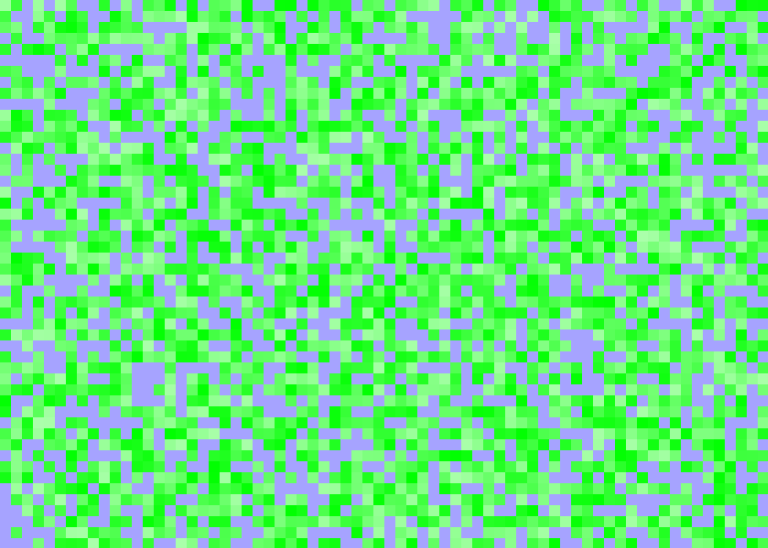
Give the GLSL for this texture, as a Shadertoy shader.

```glsl
// Irregular mosaic of small square tiles: a third are flat lavender, the rest
// are greens running from pure to pale. Each tile is coloured by a hash of its
// grid cell, and the tile borders are box filtered over one pixel.

const float ROWS = 49.9;            // tiles along the canvas height
const float LAVENDER_SHARE = 0.333; // part of all tiles that are lavender
const float PALEST = 0.67;          // white content of the palest green
const float PALE_BIAS = 1.1;        // above one favours the pure greens
const vec3 LAVENDER = vec3(0.65, 0.64, 1.0);
const vec3 PURE_GREEN = vec3(0.0, 1.0, 0.0);

// Two independent random values in 0..1 for a grid cell
vec2 hash2(vec2 cell) {
    vec3 p = fract(cell.xyx * vec3(0.1031, 0.1030, 0.0973));
    p += dot(p, p.yzx + 33.33);
    return fract((p.xx + p.yz) * p.zy);
}

// Flat colour of one tile
vec3 tileColor(vec2 cell, float lavenderShare, float palest) {
    vec2 rnd = hash2(cell + 17.0);
    float paleness = palest * pow(rnd.y, PALE_BIAS);
    vec3 green = mix(PURE_GREEN, vec3(1.0), paleness);
    return rnd.x < lavenderShare ? LAVENDER : green;
}

// Tile colours around the nearest grid corner, blended over the pixel width
vec3 mosaic(vec2 p, float pixelWidth) {
    vec2 corner = floor(p + 0.5);
    vec2 blend = clamp((p - corner) / pixelWidth + 0.5, 0.0, 1.0);
    vec3 a = tileColor(corner + vec2(-1.0, -1.0), LAVENDER_SHARE, PALEST);
    vec3 b = tileColor(corner + vec2(0.0, -1.0), LAVENDER_SHARE, PALEST);
    vec3 c = tileColor(corner + vec2(-1.0, 0.0), LAVENDER_SHARE, PALEST);
    vec3 d = tileColor(corner, LAVENDER_SHARE, PALEST);
    return mix(mix(a, b, blend.x), mix(c, d, blend.x), blend.y);
}

void mainImage(out vec4 fragColor, in vec2 fragCoord) {
    // Grid units, with whole tiles starting at the upper left corner
    float pixelWidth = ROWS / iResolution.y;
    vec2 fromTopLeft = vec2(fragCoord.x, iResolution.y - fragCoord.y);
    fragColor = vec4(mosaic(fromTopLeft * pixelWidth, pixelWidth), 1.0);
}
```
